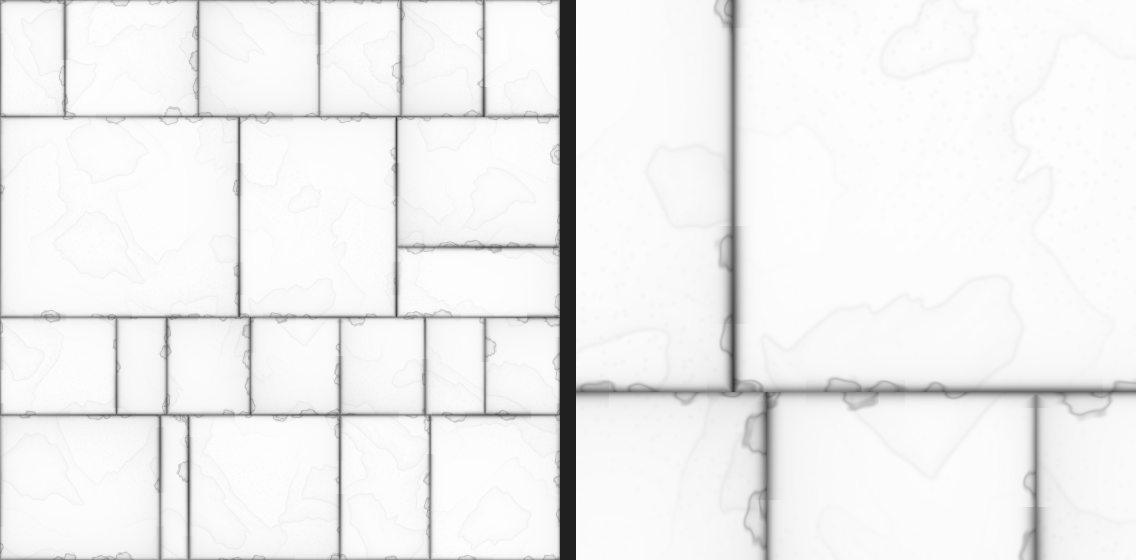
Left: the whole. Right: its middle third, enlarged.
A WebGL 1 fragment shader for this texture map:

```glsl
precision highp float;
uniform vec2 u_resolution;

const float TAU = 6.2831853;
const float FACE = 0.992;

float hash(vec2 p) {
  return fract(sin(dot(p, vec2(127.1, 311.7))) * 4375.85);
}

// Narrows a span to the side of the cut that holds x
void cut(float x, float at, inout vec2 span) {
  if (x < at) span.y = min(span.y, at);
  else span.x = max(span.x, at);
}

// Distance to the nearest jittered cell point
float cellular(vec2 p) {
  vec2 cell = floor(p);
  float nearest = 2.0;
  for (int j = -1; j <= 1; j++) {
    for (int i = -1; i <= 1; i++) {
      vec2 c = cell + vec2(float(i), float(j));
      vec2 point = c + vec2(hash(c), hash(c + 17.3));
      nearest = min(nearest, length(p - point));
    }
  }
  return nearest;
}

// Layered sines that bend each other
float relief(vec2 p, float key) {
  vec2 q = TAU * (p + vec2(key, key * 3.7));
  float freq = 3.0;
  float amp = 0.17;
  for (int i = 0; i < 5; i++) {
    q += amp * sin(freq * q.yx + vec2(1.3, 4.1) * float(i));
    freq *= 2.0;
    amp *= 0.5;
  }
  return sin(4.0 * q.x) + sin(5.0 * q.y) + 0.7 * sin(3.0 * q.x + 2.0 * q.y);
}

// Thin flake outline with a one-sided fade
float contour(float height, float slope, float level) {
  float s = (height - level) / slope;
  float line = exp(-s * s / 0.0000025);
  float fade = smoothstep(-0.001, 0.001, s) * exp(-max(s, 0.0) / 0.014);
  return 0.026 * line + 0.014 * fade;
}

// Dark joint whose width steps along its length
float seam(float d, float t, float key) {
  float part = hash(vec2(floor(t * 17.0 + key * 5.0), key));
  float width = mix(0.0021, 0.0036, part);
  float strength = mix(0.42, 0.72, key) * (0.86 + 0.14 * sin(TAU * (3.0 * t + key)));
  return strength * exp(-pow(d / width, 1.35));
}

// Soft shadow reaching into the face
float edgeShade(float d, float key) {
  float broad = key * key * 0.055;
  return 0.065 * exp(-d / 0.006) + broad * exp(-d / 0.032);
}

// Broken half-round flakes along one edge
float chips(float d, float t, float key, float amount) {
  float shade = 0.0;
  for (int i = 0; i < 2; i++) {
    float size = i == 0 ? 0.048 : 0.029;
    float id = floor(t / size + key);
    vec2 seed = vec2(id, key * 9.0 + float(i));
    float present = step(hash(seed), amount);
    float along = (fract(t / size + key) - 0.5 - 0.2 * (hash(seed + 3.1) - 0.5)) * size;
    float radius = size * mix(0.2, 0.38, hash(seed + 7.7));
    float wobble = 0.0012 * sin(t * 410.0 + key * 30.0) + 0.0008 * sin(d * 900.0 + t * 230.0);
    float s = length(vec2(along, d * mix(0.9, 2.0, hash(seed + 5.3)))) - radius + wobble;
    float rim = exp(-s * s / 0.0000035);
    float hollow = smoothstep(0.001, -0.001, s) * exp(min(s, 0.0) / 0.006);
    shade = max(shade, present * (0.13 * rim + 0.08 * hollow));
  }
  return shade;
}

void main() {
  vec2 p = gl_FragCoord.xy / u_resolution;

  // Courses, then stones within each course
  vec2 ys = vec2(0.0, 1.0);
  vec2 xs = vec2(0.0, 1.0);
  cut(p.y, 0.259, ys); cut(p.y, 0.4336, ys); cut(p.y, 0.7917, ys);
  float course = ys.x;
  if (p.y < 0.259) {
    cut(p.x, 0.286, xs); cut(p.x, 0.337, xs); cut(p.x, 0.607, xs); cut(p.x, 0.768, xs);
  } else if (p.y < 0.4336) {
    cut(p.x, 0.208, xs); cut(p.x, 0.298, xs); cut(p.x, 0.447, xs);
    cut(p.x, 0.607, xs); cut(p.x, 0.759, xs); cut(p.x, 0.866, xs);
  } else if (p.y < 0.7917) {
    cut(p.x, 0.427, xs); cut(p.x, 0.708, xs);
    if (p.x > 0.708) cut(p.y, 0.5586, ys);
  } else {
    cut(p.x, 0.116, xs); cut(p.x, 0.354, xs); cut(p.x, 0.570, xs);
    cut(p.x, 0.716, xs); cut(p.x, 0.864, xs);
  }
  float stone = hash(vec2(xs.x, ys.x) + 2.3);

  // Joints, shadows and chips on the four sides
  float joint = 0.0;
  float shade = 0.0;
  float broken = 0.0;
  for (int i = 0; i < 4; i++) {
    bool upright = i < 2;
    bool low = i == 0 || i == 2;
    vec2 span = upright ? xs : ys;
    float x = upright ? p.x : p.y;
    float t = upright ? p.y : p.x;
    float d = low ? x - span.x : span.y - x;
    float line = fract(low ? span.x : span.y);
    float seamKey = hash(upright ? vec2(line, course) : vec2(line, 5.7));
    float sideKey = hash(vec2(stone, float(i) + 0.5));
    joint = max(joint, seam(d, t, seamKey));
    shade += edgeShade(d, sideKey);
    broken = max(broken, chips(d, t, sideKey, low && upright ? 0.06 : 0.26));
  }

  // Flaked layers and fine pits on the face
  float e = 0.001;
  float h = relief(p, stone);
  vec2 grad = vec2(relief(p + vec2(e, 0.0), stone), relief(p + vec2(0.0, e), stone)) - h;
  float slope = max(length(grad) / e, 6.0);
  float patchy = 0.55 + 0.45 * sin(TAU * (2.0 * p.x + 3.0 * p.y + stone));
  float flakes = contour(h, slope, 1.1) + patchy * contour(h, slope, -0.5);
  float pits = 0.016 * patchy * smoothstep(0.24, 0.06, cellular(p * 100.0));

  float tone = (FACE - shade - broken - flakes - pits) * (1.0 - joint);
  gl_FragColor = vec4(vec3(clamp(tone, 0.0, 1.0)), 1.0);
}
```
